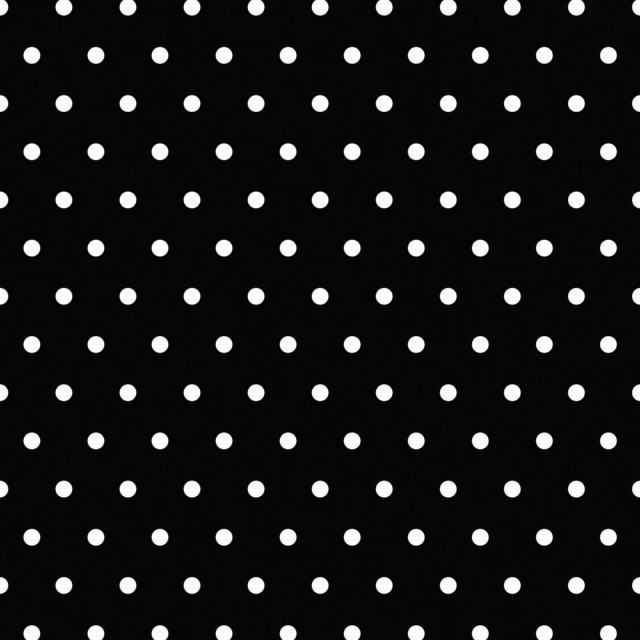
This pattern is drawn by a WebGL 2 fragment shader. Its source:

```glsl
#version 300 es
precision highp float;

uniform vec2 u_resolution;
out vec4 fragColor;

const vec3 CLOTH_BLACK = vec3(0.022);
const vec3 DOT_WHITE = vec3(0.985);
const vec2 SPACING = vec2(0.1001, 0.0753);   // column and row pitch
const vec2 FIRST_DOT = vec2(0.0498, 0.0099); // centre of the lowest left dot
const float DOT_RADIUS = 0.0131;
const float EDGE_SOFTNESS = 0.0028;
const float GRAIN_SCALE = 180.0;
const float GRAIN_AMOUNT = 0.010;

float hash(vec2 cell) {
    vec3 q = fract(cell.xyx * 0.1031);
    q += dot(q, q.yzx + 33.33);
    return fract((q.x + q.y) * q.z);
}

float valueNoise(vec2 p) {
    vec2 cell = floor(p);
    vec2 t = fract(p);
    t = t * t * (3.0 - 2.0 * t);
    float low = mix(hash(cell), hash(cell + vec2(1.0, 0.0)), t.x);
    float high = mix(hash(cell + vec2(0.0, 1.0)), hash(cell + vec2(1.0)), t.x);
    return mix(low, high, t.y);
}

// Distance to the nearest dot centre, with odd rows shifted half a column
float dotCentreDistance(vec2 p, vec2 origin, vec2 spacing) {
    vec2 grid = (p - origin) / spacing;
    float row = floor(grid.y + 0.5);
    grid.x += 0.5 * mod(row, 2.0);
    vec2 offset = vec2(fract(grid.x + 0.5) - 0.5, grid.y - row);
    return length(offset * spacing);
}

float softDisc(float centreDistance, float radius, float softness) {
    float halfWidth = 0.5 * softness;
    return 1.0 - smoothstep(radius - halfWidth, radius + halfWidth, centreDistance);
}

void main() {
    float canvasSize = min(u_resolution.x, u_resolution.y);
    vec2 p = gl_FragCoord.xy / canvasSize;
    float softness = max(EDGE_SOFTNESS, 1.5 / canvasSize);

    // Faint grain in the dark ground
    float grain = valueNoise(p * GRAIN_SCALE) - 0.5;
    vec3 ground = CLOTH_BLACK + GRAIN_AMOUNT * grain;

    // Staggered white dots
    float centreDistance = dotCentreDistance(p, FIRST_DOT, SPACING);
    float coverage = softDisc(centreDistance, DOT_RADIUS, softness);

    fragColor = vec4(mix(ground, DOT_WHITE, coverage), 1.0);
}
```
